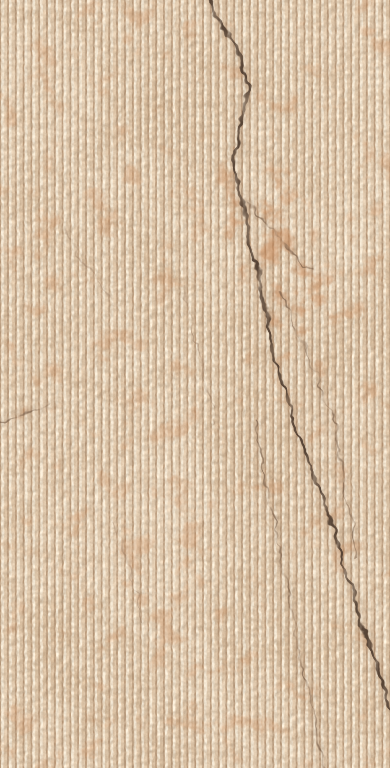
This texture is drawn by a WebGL 2 fragment shader. Its source:

```glsl
#version 300 es
precision highp float;
// Vertically fluted beige limestone with rough ribs, rust stains and dark diagonal veins.
uniform vec2 u_resolution;
out vec4 outColor;

vec2 gradientAt(vec2 cell) {
  vec3 h = fract(cell.xyx * vec3(0.1031, 0.1030, 0.0973));
  h += dot(h, h.yzx + 33.33);
  float angle = 6.2832 * fract((h.x + h.y) * h.z);
  return vec2(cos(angle), sin(angle));
}

float gradientNoise(vec2 p) {
  vec2 i = floor(p), f = p - i;
  vec2 u = f * f * f * (f * (f * 6.0 - 15.0) + 10.0);
  vec2 e = vec2(1.0, 0.0);
  float low = mix(dot(gradientAt(i), f), dot(gradientAt(i + e), f - e), u.x);
  float high = mix(dot(gradientAt(i + e.yx), f - e.yx), dot(gradientAt(i + 1.0), f - 1.0), u.x);
  return 1.4 * mix(low, high, u.y);
}

float fbm(vec2 p) {
  float sum = 0.0, amplitude = 0.5;
  for (int k = 0; k < 4; k++) {
    sum += amplitude * gradientNoise(p);
    p = mat2(1.6, 1.2, -1.2, 1.6) * p + 7.3;
    amplitude *= 0.5;
  }
  return sum;
}

float segmentDistance(vec2 p, vec2 a, vec2 b) {
  vec2 pa = p - a, ba = b - a;
  return length(pa - ba * clamp(dot(pa, ba) / dot(ba, ba), 0.0, 1.0));
}

// Smooth line coverage, kept at least one pixel soft
float stroke(float d, float halfWidth) {
  float soft = 0.8 / u_resolution.y;
  return 1.0 - smoothstep(max(halfWidth - soft, 0.0), halfWidth + soft, d);
}

// Coverage of a band centred at c inside each repeat
float ribBand(float x, float c, float halfWidth, float soft) {
  float d = abs(fract(x - c + 0.5) - 0.5);
  return 1.0 - smoothstep(halfWidth - soft, halfWidth + soft, d);
}

void main() {
  vec2 p = gl_FragCoord.xy / u_resolution.y;

  // Fifty ribs with slightly chipped edges
  float rib = gl_FragCoord.x / u_resolution.x * 50.0;
  float chip = 0.10 * gradientNoise(p * vec2(90.0, 130.0));
  float soft = max(0.09, 25.0 / u_resolution.x);
  float ridge = ribBand(rib + chip, 0.32, 0.17, soft);
  float groove = ribBand(rib + 0.5 * chip, 0.02, 0.11, soft);

  // Rough stone: broad clouds, slanted streaks and embossed grain
  float cloud = fbm(p * vec2(7.0, 5.0) + 3.0);
  float streak = fbm(mat2(0.87, 0.5, -0.5, 0.87) * p * vec2(22.0, 50.0));
  vec2 light = vec2(-0.0016, 0.0016);
  float relief = fbm((p + light) * 110.0) - fbm((p - light) * 110.0);
  float grain = gradientNoise(p * 210.0);

  vec3 stone = mix(vec3(0.81, 0.70, 0.575), vec3(0.90, 0.82, 0.72),
                   clamp(0.60 + 0.7 * cloud + 0.5 * streak + 0.35 * relief, 0.0, 1.0));
  stone = mix(stone, vec3(0.945, 0.90, 0.825), ridge * clamp(0.78 + 0.4 * streak + 0.5 * grain, 0.0, 1.0));
  stone = mix(stone, vec3(0.69, 0.57, 0.455), groove * clamp(0.74 + 0.5 * grain, 0.0, 1.0));
  stone *= 1.0 + 0.085 * relief + 0.045 * grain;

  // Rust stains, densest beside the main vein
  vec2 jitter = vec2(fbm(p * 24.0), fbm(p * 24.0 + 40.0));
  float nearVein = 1.0 - smoothstep(0.0, 0.09, segmentDistance(p, vec2(0.33, 0.73), vec2(0.40, 0.58)));
  float rust = smoothstep(0.12, 0.42, fbm(p * 26.0 + 11.0) + 0.3 * cloud + 0.13 * nearVein);
  stone = mix(stone, vec3(0.76, 0.50, 0.31), rust * (0.26 + 0.24 * nearVein));

  // Main vein, falling from the top to the right edge
  vec2 q = p + 0.013 * jitter + 0.0022 * gradientNoise(p * 95.0);
  float mainVein = segmentDistance(q, vec2(0.272, 1.01), vec2(0.323, 0.889));
  mainVein = min(mainVein, segmentDistance(q, vec2(0.323, 0.889), vec2(0.306, 0.798)));
  mainVein = min(mainVein, segmentDistance(q, vec2(0.306, 0.798), vec2(0.328, 0.674)));
  mainVein = min(mainVein, segmentDistance(q, vec2(0.328, 0.674), vec2(0.362, 0.518)));
  mainVein = min(mainVein, segmentDistance(q, vec2(0.362, 0.518), vec2(0.514, 0.063)));

  // Side branches and lone hairline cracks
  float branch = segmentDistance(q, vec2(0.322, 0.735), vec2(0.404, 0.648));
  branch = min(branch, segmentDistance(q, vec2(0.365, 0.620), vec2(0.430, 0.466)));
  branch = min(branch, segmentDistance(q, vec2(0.430, 0.466), vec2(0.467, 0.270)));
  branch = min(branch, segmentDistance(q, vec2(0.332, 0.453), vec2(0.375, 0.232)));
  branch = min(branch, segmentDistance(q, vec2(0.375, 0.232), vec2(0.423, -0.01)));
  branch = min(branch, segmentDistance(q, vec2(-0.01, 0.445), vec2(0.061, 0.473)));
  float hairline = segmentDistance(q, vec2(0.085, 0.705), vec2(0.143, 0.610));
  hairline = min(hairline, segmentDistance(q, vec2(0.240, 0.630), vec2(0.280, 0.450)));
  hairline = min(hairline, segmentDistance(q, vec2(0.150, 0.320), vec2(0.190, 0.190)));

  float wear = clamp(0.75 + 0.9 * gradientNoise(p * 45.0) - 0.25 * ridge, 0.15, 1.0);
  float halo = 0.22 * exp(-mainVein * 190.0) + 0.13 * exp(-branch * 170.0);
  stone = mix(stone, vec3(0.57, 0.43, 0.32), halo);
  stone = mix(stone, vec3(0.54, 0.42, 0.33), 0.38 * wear * stroke(hairline, 0.0010));
  stone = mix(stone, vec3(0.46, 0.36, 0.28), 0.62 * wear * stroke(branch, 0.0011));
  stone = mix(stone, vec3(0.30, 0.23, 0.18), (0.45 + 0.45 * wear) * stroke(mainVein, 0.0019));
  outColor = vec4(clamp(stone, 0.0, 1.0), 1.0);
}
```
